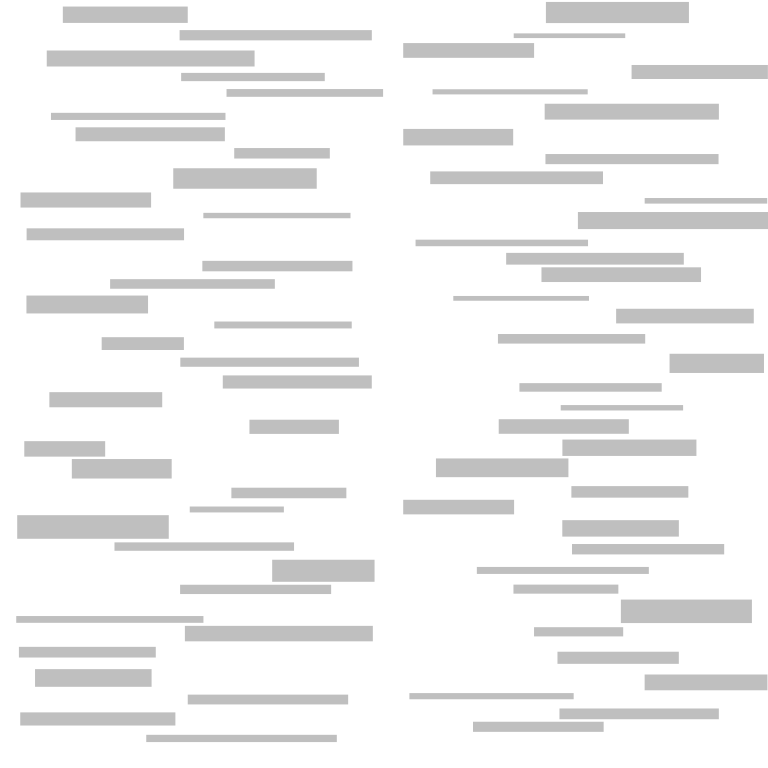
Write a WebGL 2 fragment shader that draws this pattern.

```glsl
#version 300 es
precision highp float;

uniform vec2 u_resolution;
out vec4 fragColor;

const vec3 PAPER = vec3(1.0);
const vec3 BAR_GREY = vec3(0.75);

const vec2 MARGIN = vec2(0.02, 0.025);        // blank strip at left and bottom
const float COLUMN_PITCH = 0.505;
const float COLUMN_SPAN = 0.49;               // part of a column open to bars
const float PAIR_COUNT = 18.0;                // pairs of rows per column
const vec2 SPLIT_RANGE = vec2(0.3, 0.7);      // where a pair is cut in two rows
const vec2 FILL_RANGE = vec2(0.32, 0.88);     // bar height as share of its row
const vec2 LENGTH_RANGE = vec2(0.08, 0.29);
const float LEFT_SPREAD = 0.55;               // drift away from the left side
const float RIGHT_SPREAD = 0.4;               // drift away from the right side

float hash(vec2 cell, float salt) {
    vec2 p = cell + salt * vec2(17.3, 5.9);
    return fract(sin(dot(p, vec2(127.1, 311.7))) * 43758.5453);
}

float pick(vec2 range, float t) {
    return mix(range.x, range.y, t);
}

// Antialiased coverage of an axis-aligned box
float boxCoverage(vec2 p, vec2 center, vec2 halfSize, vec2 pixel) {
    vec2 edge = clamp(0.5 + (halfSize - abs(p - center)) / pixel, 0.0, 1.0);
    return edge.x * edge.y;
}

float bars(vec2 uv, vec2 pixel) {
    // Column and row pair, with the position inside them
    float pairHeight = (1.0 - MARGIN.y) / PAIR_COUNT;
    vec2 cellSize = vec2(COLUMN_PITCH, pairHeight);
    vec2 cell = max(floor((uv - MARGIN) / cellSize), 0.0);
    vec2 p = uv - MARGIN - cell * cellSize;

    // Uneven cut of the pair into a lower and an upper row
    float split = pairHeight * pick(SPLIT_RANGE, hash(cell, 1.0));
    float isUpper = step(split, p.y);
    float rowBase = isUpper * split;
    float rowHeight = mix(split, pairHeight - split, isUpper);
    vec2 row = vec2(cell.x, 2.0 * cell.y + isUpper);

    // Bar size
    float lengthMix = 0.5 * (hash(row, 2.0) + hash(row, 3.0));
    vec2 size = vec2(pick(LENGTH_RANGE, lengthMix),
                     rowHeight * pick(FILL_RANGE, hash(row, 4.0)));

    // One bar of each pair leans left, the other right
    float lowerLeansRight = step(0.5, hash(cell, 5.0));
    float leansRight = abs(isUpper - lowerLeansRight);
    float drift = hash(row, 6.0);
    float shift = mix(LEFT_SPREAD * drift * drift,
                      1.0 - RIGHT_SPREAD * drift, leansRight);
    vec2 slack = vec2(COLUMN_SPAN, rowHeight) - size;
    vec2 corner = vec2(0.0, rowBase) + slack * vec2(shift, pick(vec2(0.1, 0.9), hash(row, 7.0)));

    return boxCoverage(p, corner + 0.5 * size, 0.5 * size, pixel);
}

void main() {
    vec2 pixel = 1.0 / u_resolution;
    vec2 uv = gl_FragCoord.xy * pixel;
    fragColor = vec4(mix(PAPER, BAR_GREY, bars(uv, pixel)), 1.0);
}
```
